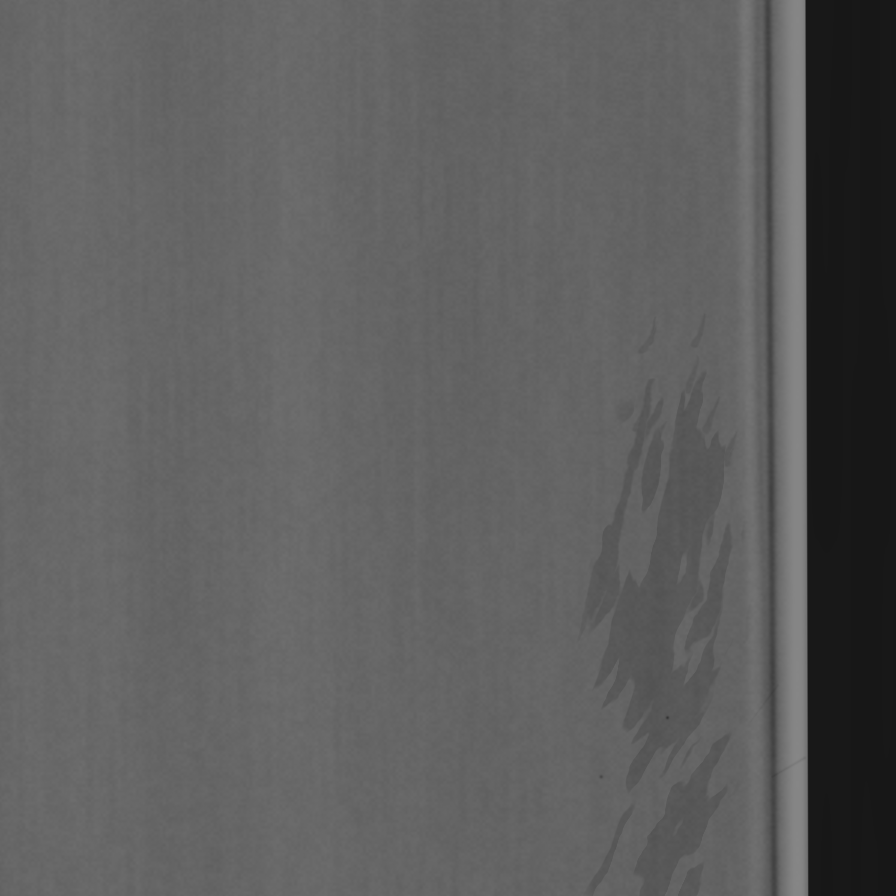
Write a Shadertoy shader that draws this texture.

```glsl
float hash(vec2 p) {
    return fract(sin(dot(p, vec2(127.1, 311.7))) * 43758.5453);
}

float noise(vec2 p) {
    vec2 i = floor(p), f = fract(p);
    f = f * f * (3.0 - 2.0 * f);
    float low = mix(hash(i), hash(i + vec2(1, 0)), f.x);
    float high = mix(hash(i + vec2(0, 1)), hash(i + vec2(1, 1)), f.x);
    return mix(low, high, f.y);
}

float fbm(vec2 p) {
    float sum = 0.0, gain = 0.5;
    for (int i = 0; i < 4; i++) {
        sum += gain * noise(p);
        p = p * 2.03 + 17.3;
        gain *= 0.5;
    }
    return sum / 0.9375;
}

float bump(float x, float center, float width) {
    float d = (x - center) / width;
    return exp(-d * d);
}

float spot(vec2 p, vec2 center, vec2 size) {
    vec2 d = (p - center) / size;
    return exp(-dot(d, d));
}

// Soft stroke that widens from radius r0 at a to r1 at b
float stroke(vec2 p, vec2 a, vec2 b, float r0, float r1, float blur) {
    vec2 pa = p - a, ba = b - a;
    float t = clamp(dot(pa, ba) / dot(ba, ba), 0.0, 1.0);
    float d = length(pa - ba * t) - mix(r0, r1, t);
    return 1.0 - smoothstep(-blur, blur, d);
}

// Broad vertical bands, faint brushing and grain
float sheetTone(vec2 p) {
    float tone = 0.402 - 0.012 * smoothstep(0.3, 0.8, p.x);
    tone += 0.008 * bump(p.x, 0.08, 0.07) + 0.011 * bump(p.x, 0.33, 0.05);
    tone -= 0.007 * bump(p.x, 0.21, 0.05);
    tone -= 0.012 * spot(p, vec2(0.5, 0.68), vec2(0.06, 0.4));
    tone += 0.010 * bump(p.x, 0.465, 0.003) * bump(p.y, 0.45, 0.2);
    tone += 0.016 * (fbm(p * vec2(18.0, 3.0)) - 0.5);
    tone += 0.014 * (noise(p * vec2(130.0, 9.0)) - 0.5);
    tone += 0.022 * (fbm(p * vec2(110.0, 95.0)) - 0.5);
    return tone + 0.018 * (noise(p * 300.0) - 0.5);
}

// Slanted smears clustered beside the fold
float smearMask(vec2 p) {
    vec2 warp = vec2(fbm(p * 24.0), fbm(p * 24.0 + 40.0)) - 0.5;
    vec2 q = p + warp * vec2(0.014, 0.025);
    float slant = mix(0.5, 0.28, smoothstep(0.1, 0.55, p.y));
    vec2 along = vec2((q.x - slant * (q.y - 0.3)) * 68.0, q.y * 13.0);
    float streaks = noise(along) * 0.72 + noise(along * 2.1 + 9.0) * 0.28;

    float cover = spot(p, vec2(0.745, 0.30), vec2(0.075, 0.22));
    cover = max(cover, 0.85 * spot(p, vec2(0.785, 0.46), vec2(0.045, 0.13)));
    cover = max(cover, 0.85 * spot(p, vec2(0.725, 0.07), vec2(0.06, 0.14)));
    float core = spot(p, vec2(0.755, 0.43), vec2(0.026, 0.10));
    core = max(core, spot(p, vec2(0.705, 0.30), vec2(0.036, 0.065)));
    float gap = spot(p, vec2(0.706, 0.41), vec2(0.013, 0.045));
    gap += spot(p, vec2(0.768, 0.27), vec2(0.018, 0.05));
    float level = streaks + 0.38 * cover + 0.24 * core - 0.4 * gap;
    float mask = smoothstep(0.75, 0.82, level) * smoothstep(0.08, 0.3, cover);

    // Long bent smear on the left of the cluster
    vec2 bend = vec2(0.706, 0.48);
    mask = max(mask, stroke(q, vec2(0.728, 0.577), bend, 0.003, 0.006, 0.002));
    mask = max(mask, stroke(q, bend, vec2(0.676, 0.352), 0.004, 0.007, 0.002));

    // Small separate flecks near the top
    for (int i = 0; i < 9; i++) {
        float k = float(i);
        vec2 a = vec2(mix(0.70, 0.82, hash(vec2(k, 2.0))),
                      mix(0.48, 0.63, hash(vec2(k, 5.0))));
        vec2 b = a + vec2(0.010, 0.026) * (0.5 + hash(vec2(k, 8.0)));
        mask = max(mask, 0.75 * stroke(q, a, b, 0.004, 0.001, 0.002));
    }
    return mask * (1.0 - smoothstep(0.82, 0.845, p.x));
}

// Raised ridge, dark groove and bright rounded rim
float foldTone(vec2 p, float tone) {
    float ridge = mix(0.844, 0.833, smoothstep(0.1, 0.75, p.y));
    float groove = mix(0.864, 0.857, p.y);
    tone += mix(0.035, 0.065, p.y) * bump(p.x, ridge, 0.009);
    tone -= 0.025 * bump(p.x, ridge + 0.012, 0.004);
    float rim = smoothstep(groove, 0.889, p.x);
    tone = mix(tone, 0.535, rim * 0.92);
    tone -= 0.12 * bump(p.x, groove, 0.0045);
    tone -= 0.07 * bump(p.x, 0.901, 0.004);
    return tone;
}

void mainImage(out vec4 fragColor, in vec2 fragCoord) {
    vec2 p = fragCoord / iResolution.xy;
    float pixel = 1.0 / iResolution.x;

    float tone = foldTone(p, sheetTone(p));
    tone -= 0.048 * smearMask(p);

    // Hairline creases and specks
    tone -= 0.05 * stroke(p, vec2(0.862, 0.133), vec2(0.898, 0.154), 0.0004, 0.0012, 0.002);
    tone -= 0.03 * stroke(p, vec2(0.838, 0.195), vec2(0.868, 0.235), 0.0004, 0.0010, 0.002);
    tone -= 0.14 * spot(p, vec2(0.745, 0.199), vec2(0.0018));
    tone -= 0.10 * spot(p, vec2(0.671, 0.133), vec2(0.0020));

    // Dark backdrop past the edge
    float edge = mix(0.902, 0.899, p.y);
    float backdrop = 0.092 + 0.006 * (noise(p * vec2(90.0, 4.0)) - 0.5);
    tone = mix(tone, backdrop, smoothstep(edge - pixel, edge + pixel, p.x));
    fragColor = vec4(vec3(tone), 1.0);
}
```
